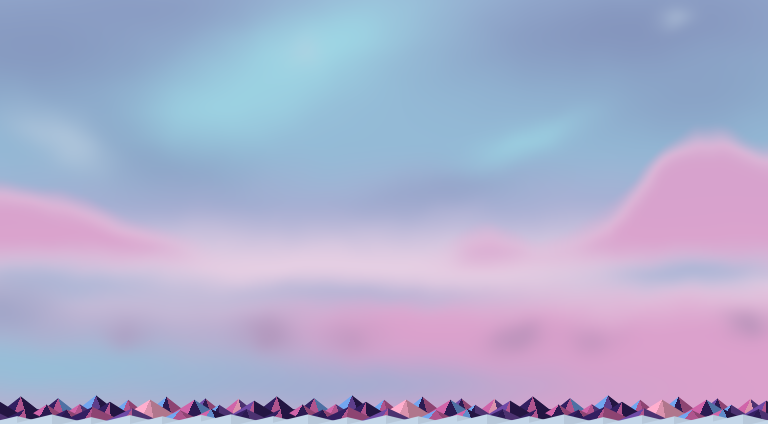
A WebGL 2 fragment shader for this background:

```glsl
#version 300 es
precision highp float;
// Soft pastel cloudscape above a repeating strip of faceted crystals.

#define WARP 0.022          // cloud distortion
#define CELLS 21.0          // crystals across the canvas
#define PERIOD 7.0          // crystals before the strip repeats
#define CRYSTAL_TOP 0.073   // highest crystal tip
#define FOOT_TOP 0.023      // highest pale tip at the foot
#define CLOUD_SOFT 0.045    // softness of the pink cloud edge

uniform vec2 u_resolution;
out vec4 outColor;

const vec3 CYAN = vec3(0.62, 0.85, 0.90);
const vec3 SLATE = vec3(0.51, 0.57, 0.73);
const vec3 STEEL = vec3(0.59, 0.68, 0.82);
const vec3 PINK = vec3(0.86, 0.63, 0.80);
const vec3 BLUSH = vec3(0.90, 0.81, 0.89);
const vec3 MAUVE = vec3(0.67, 0.55, 0.70);
const vec3 INDIGO = vec3(0.18, 0.11, 0.34);
const vec3 VIOLET = vec3(0.39, 0.26, 0.58);
const vec3 MAGENTA = vec3(0.73, 0.35, 0.59);
const vec3 AZURE = vec3(0.40, 0.58, 0.84);
const vec3 FROST = vec3(0.74, 0.81, 0.88);

float hash(vec2 p) {
  vec3 q = fract(p.xyx * vec3(0.1031, 0.1030, 0.0973));
  q += dot(q, q.yzx + 33.33);
  return fract((q.x + q.y) * q.z);
}

float corner(vec2 cell, vec2 f, vec2 o) {
  float a = 6.2832 * hash(cell + o + 40.0);
  return dot(vec2(cos(a), sin(a)), f - o);
}

float gradientNoise(vec2 p) {
  vec2 i = floor(p), f = fract(p), w = f * f * (3.0 - 2.0 * f);
  vec2 e = vec2(0, 1);
  return mix(mix(corner(i, f, e.xx), corner(i, f, e.yx), w.x),
             mix(corner(i, f, e.xy), corner(i, f, e.yy), w.x), w.y);
}

float fbm(vec2 p) {
  return gradientNoise(p) + 0.5 * gradientNoise(p * 2.1 + 7.0) + 0.25 * gradientNoise(p * 4.3 + 3.0);
}

// Soft tilted ellipse, 1 at its centre
float glow(vec2 p, vec2 centre, vec2 size, float tilt) {
  vec2 d = p - centre;
  d = vec2(d.x * cos(tilt) + d.y * sin(tilt), d.y * cos(tilt) - d.x * sin(tilt)) / size;
  return exp(-dot(d, d));
}

vec3 sky(vec2 uv) {
  vec2 n = uv * vec2(7.0, 4.5);
  vec2 p = uv + WARP * vec2(fbm(n), fbm(n + 19.0));

  // Vertical wash, from blue down to blush
  vec3 c = mix(BLUSH, vec3(0.66, 0.69, 0.83), smoothstep(0.36, 0.54, p.y));
  c = mix(c, vec3(0.58, 0.73, 0.84), smoothstep(0.49, 0.67, p.y));
  c = mix(c, STEEL, smoothstep(0.78, 1.0, p.y));

  // Blue clouds and bright streaks
  c = mix(c, SLATE, 0.75 * glow(p, vec2(0.04, 0.88), vec2(0.20, 0.14), -0.2));
  c = mix(c, SLATE, 0.50 * glow(p, vec2(0.22, 0.98), vec2(0.14, 0.08), 0.0));
  c = mix(c, SLATE, 0.60 * glow(p, vec2(0.20, 0.64), vec2(0.13, 0.09), -0.6));
  c = mix(c, SLATE, 0.85 * glow(p, vec2(0.82, 0.93), vec2(0.24, 0.13), 0.2));
  c = mix(c, SLATE, 0.50 * glow(p, vec2(0.92, 0.77), vec2(0.16, 0.10), 0.3));
  c = mix(c, SLATE, 0.35 * glow(p, vec2(0.58, 0.55), vec2(0.12, 0.05), 0.3));
  c = mix(c, CYAN, 0.90 * glow(p, vec2(0.42, 0.89), vec2(0.19, 0.10), 0.8));
  c = mix(c, CYAN, 0.65 * glow(p, vec2(0.29, 0.74), vec2(0.12, 0.08), 0.6));
  c = mix(c, CYAN, 0.55 * glow(p, vec2(0.69, 0.67), vec2(0.085, 0.035), 0.7));
  c = mix(c, FROST, 0.60 * glow(p, vec2(0.08, 0.67), vec2(0.085, 0.04), -0.9));
  c = mix(c, FROST, 0.35 * glow(p, vec2(0.40, 0.88), vec2(0.025, 0.045), 0.0));
  c = mix(c, FROST, 0.40 * glow(p, vec2(0.87, 0.96), vec2(0.025, 0.03), 0.0));

  // Pink cloud banks rising at both sides
  float top = 0.38 + 0.20 * (1.0 - smoothstep(0.0, 0.36, p.x))
            + 0.09 * glow(p, vec2(0.64, p.y), vec2(0.065, 1.0), 0.0)
            + 0.13 * smoothstep(0.68, 0.81, p.x) + 0.19 * smoothstep(0.78, 0.91, p.x)
            - 0.04 * smoothstep(0.93, 1.0, p.x);
  float side = 1.0 - smoothstep(0.18, 0.36, p.x) + smoothstep(0.52, 0.63, p.x);
  float bank = side * (1.0 - smoothstep(top - CLOUD_SOFT, top + 0.4 * CLOUD_SOFT, p.y));
  float rim = exp(-pow((p.y - top + 0.025) / 0.035, 2.0));
  c = mix(c, mix(PINK, BLUSH, 0.45 * rim), 0.93 * bank * smoothstep(0.33, 0.45, p.y));

  // Misty ground: pink to the right, blue water to the left
  vec3 ground = mix(vec3(0.73, 0.68, 0.81), PINK, smoothstep(0.22, 0.55, p.x));
  c = mix(c, ground, 1.0 - smoothstep(0.20, 0.37, p.y));
  c = mix(c, STEEL, 0.60 * glow(p, vec2(0.08, 0.33), vec2(0.16, 0.045), -0.1));
  c = mix(c, STEEL, 0.65 * glow(p, vec2(0.90, 0.355), vec2(0.13, 0.035), 0.1));
  c = mix(c, STEEL, 0.50 * glow(p, vec2(0.46, 0.30), vec2(0.18, 0.035), 0.0));
  c = mix(c, SLATE, 0.50 * glow(p, vec2(0.0, 0.27), vec2(0.07, 0.06), 0.0));
  c = mix(c, vec3(0.58, 0.75, 0.85), 0.90 * glow(p, vec2(0.04, 0.135), vec2(0.38, 0.08), -0.08));
  c = mix(c, STEEL, 0.65 * glow(p, vec2(0.45, 0.09), vec2(0.26, 0.06), 0.0));
  c = mix(c, PINK, 0.55 * glow(p, vec2(0.52, 0.23), vec2(0.11, 0.05), 0.0));

  // Blurred shrubs along the horizon
  for (float i = 0.0; i < 6.0; i++) {
    float x = 0.17 + 0.158 * i + 0.03 * sin(i * 2.6);
    float y = 0.205 + 0.035 * smoothstep(4.0, 5.0, i);
    c = mix(c, MAUVE, (0.35 + 0.2 * mod(i, 2.0)) * glow(p, vec2(x, y), vec2(0.035, 0.038), 0.0));
  }
  return c;
}

vec3 gem(float h) {
  vec3 c = mix(INDIGO, VIOLET, step(0.34, h));
  c = mix(c, MAGENTA, step(0.54, h));
  c = mix(c, AZURE, step(0.80, h));
  return mix(c, vec3(0.91, 0.61, 0.72), step(0.94, h));
}

// Overlapping triangles, each cut into facets that meet at its tip
vec3 crystals(vec3 c, vec2 uv, float px) {
  c = mix(c, INDIGO, 1.0 - smoothstep(0.035 - px, 0.035 + px, uv.y));
  for (float layer = 0.0; layer < 4.0; layer++) {
    bool foot = layer > 2.5;
    float x = uv.x * CELLS + layer * 0.37;
    for (float k = -1.0; k < 2.0; k++) {
      float cell = floor(x) + k;
      vec2 id = vec2(mod(cell, PERIOD) + 1.0, layer * 5.0 + 2.0);
      float r = hash(id), s = hash(id + 11.0);
      float height = foot ? FOOT_TOP * (0.65 + 0.35 * r) : CRYSTAL_TOP * (1.0 - 0.2 * layer) * (0.72 + 0.28 * r);
      float dx = x - cell - 0.25 - 0.5 * s;
      float drop = (height - uv.y) / height;
      float width = 0.75 + 0.35 * r;
      float inside = smoothstep(-px, px, (drop - abs(dx) / width) * height);
      float cut = dx / max(drop, 0.02);
      float facet = step(-0.3, cut) + step(0.5 * s - 0.1, cut);
      vec3 face = gem(hash(id + facet * 7.0 + 23.0)) * (1.12 - 0.18 * facet);
      if (foot) face = FROST * (1.04 - 0.07 * step(0.0, cut));
      c = mix(c, face, inside);
    }
  }
  return c;
}

void main() {
  vec2 uv = gl_FragCoord.xy / u_resolution;
  vec3 c = crystals(sky(uv), uv, 0.7 / u_resolution.y);
  outColor = vec4(c, 1.0);
}
```
